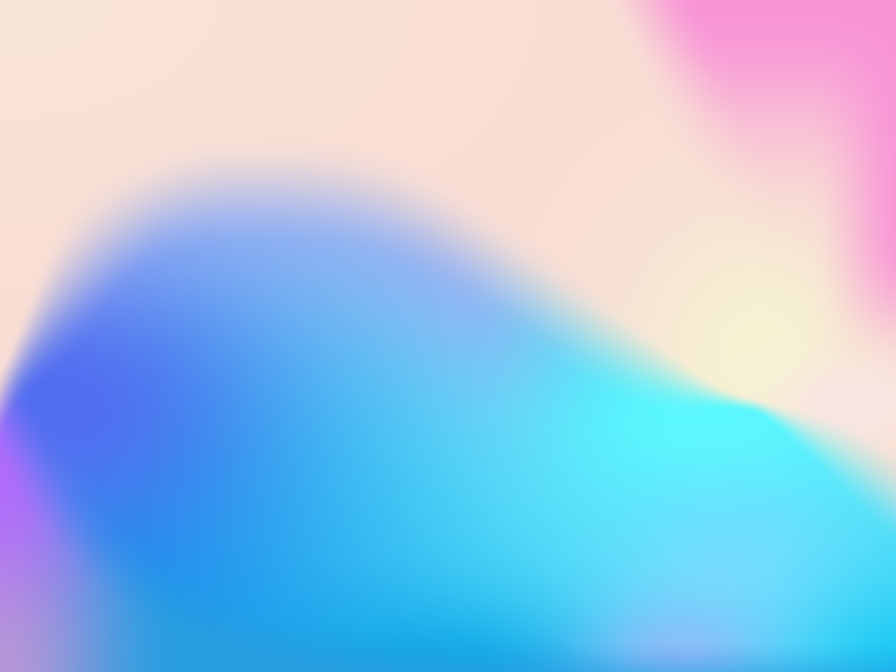
Reproduce this background procedurally as a Shadertoy shader.

```glsl
// A soft mesh-gradient: a blue-to-cyan wave under a peach sky with pink and yellow light.
// Two smooth height curves bound the wave; each region is a base gradient
// tinted by gaussian glows, and the regions are blended with varying softness.

// Sky colours
const vec3 PEACH    = vec3(0.972, 0.867, 0.832);
const vec3 CREAM    = vec3(0.976, 0.898, 0.847);
const vec3 LEMON    = vec3(0.965, 0.953, 0.824);
const vec3 PINK     = vec3(0.973, 0.580, 0.840);
const vec3 BLUSH    = vec3(0.980, 0.894, 0.894);

// Wave colours
const vec3 AZURE    = vec3(0.100, 0.560, 0.922);
const vec3 CYAN     = vec3(0.290, 0.863, 0.969);
const vec3 PERI     = vec3(0.588, 0.698, 0.949);
const vec3 INDIGO   = vec3(0.314, 0.424, 0.941);
const vec3 DEEP     = vec3(0.040, 0.647, 0.902);
const vec3 AQUA     = vec3(0.350, 0.985, 1.000);
const vec3 PALE_SKY = vec3(0.451, 0.871, 1.000);
const vec3 LAVENDER = vec3(0.588, 0.725, 0.973);
const vec3 TURQUOISE = vec3(0.080, 0.776, 0.953);

// Lower left corner colours
const vec3 VIOLET   = vec3(0.690, 0.420, 0.985);
const vec3 MAUVE    = vec3(0.706, 0.588, 0.843);
const vec3 STEEL    = vec3(0.160, 0.620, 0.880);

// Wave shape
const float CREST_X = 0.28;
const float CREST_Y = 0.715;
const float SHELF_Y = 0.38;
const float PINCH_X = 0.835;
const float EDGE_SOFTNESS = 0.085;

float glow(vec2 p, vec2 centre, vec2 radius) {
    vec2 d = (p - centre) / radius;
    return exp(-dot(d, d));
}

// Height of the upper edge of the wave
float crestHeight(float x) {
    float left = CREST_Y - 7.6 * pow(max(CREST_X - x, 0.0), 2.5);
    float fall = exp(-pow(max(x - CREST_X, 0.0) / 0.375, 2.7));
    float right = mix(SHELF_Y, CREST_Y, fall) - 1.6 * pow(max(x - 0.84, 0.0), 1.4);
    return x < CREST_X ? left : right;
}

// Half width of the upper edge, sharpest at the pinch and the left side
float crestSoftness(float x) {
    float pinch = (x - PINCH_X) / 0.1;
    float w = EDGE_SOFTNESS * (1.0 - 0.85 * exp(-pinch * pinch));
    float shoulder = (x - 0.09) / 0.05;
    return w * mix(0.65, 1.0, smoothstep(0.0, 0.07, x)) + 0.03 * exp(-shoulder * shoulder);
}

vec3 skyColour(vec2 p) {
    float drop = 1.0 - p.y;
    vec3 c = mix(PEACH, CREAM, glow(p, vec2(0.0, 1.0), vec2(0.35, 0.25)));
    c = mix(c, LEMON, glow(p, vec2(0.85, 0.47), vec2(0.14, 0.20)));
    // Pink light from the top and from the right side
    float start = 0.67 + 0.35 * drop;
    float top = smoothstep(start, start + 0.11, p.x) * exp(-drop * drop / 0.04);
    float side = smoothstep(0.90, 1.02, p.x) * smoothstep(0.42, 0.65, p.y);
    c = mix(c, PINK, 1.0 - (1.0 - top) * (1.0 - side));
    return mix(c, BLUSH, glow(p, vec2(0.95, 0.40), vec2(0.08, 0.06)));
}

vec3 waveColour(vec2 p, float depth) {
    vec3 c = mix(AZURE, CYAN, smoothstep(0.05, 0.70, p.x + 0.25 * (p.y - 0.2)));
    // Pale rim under the crest
    float rim = max(depth, 0.0) / 0.25;
    c = mix(c, PERI, exp(-rim * rim) * (1.0 - smoothstep(0.50, 0.75, p.x)));
    c = mix(c, INDIGO, glow(p, vec2(0.06, 0.40), vec2(0.20, 0.20)));
    c = mix(c, DEEP, glow(p, vec2(0.50, -0.02), vec2(0.25, 0.12)));
    // Light and shade on the right
    c = mix(c, AQUA, glow(p, vec2(0.80, 0.36), vec2(0.20, 0.15)));
    c = mix(c, PALE_SKY, glow(p, vec2(0.82, 0.15), vec2(0.15, 0.15)));
    c = mix(c, LAVENDER, glow(p, vec2(0.76, 0.0), vec2(0.10, 0.10)));
    return mix(c, TURQUOISE, glow(p, vec2(1.02, -0.02), vec2(0.12, 0.14)));
}

vec3 cornerColour(vec2 p) {
    vec3 c = mix(MAUVE, VIOLET, smoothstep(0.0, 0.30, p.y));
    return mix(c, STEEL, smoothstep(0.0, 0.20, p.x));
}

void mainImage(out vec4 fragColor, in vec2 fragCoord) {
    vec2 p = fragCoord / iResolution.xy;
    float depth = crestHeight(p.x) - p.y;
    float softness = crestSoftness(p.x);

    // Lower edge of the wave, curving down from the left side
    float floorDepth = 0.40 * exp(-p.x / 0.15) - p.y;
    float floorSoftness = mix(0.10, 0.05, smoothstep(0.0, 0.30, p.x));

    vec3 wave = waveColour(p, depth);
    wave = mix(wave, cornerColour(p), smoothstep(-floorSoftness, floorSoftness, floorDepth));
    vec3 colour = mix(skyColour(p), wave, smoothstep(-softness, softness, depth));
    fragColor = vec4(colour, 1.0);
}
```
